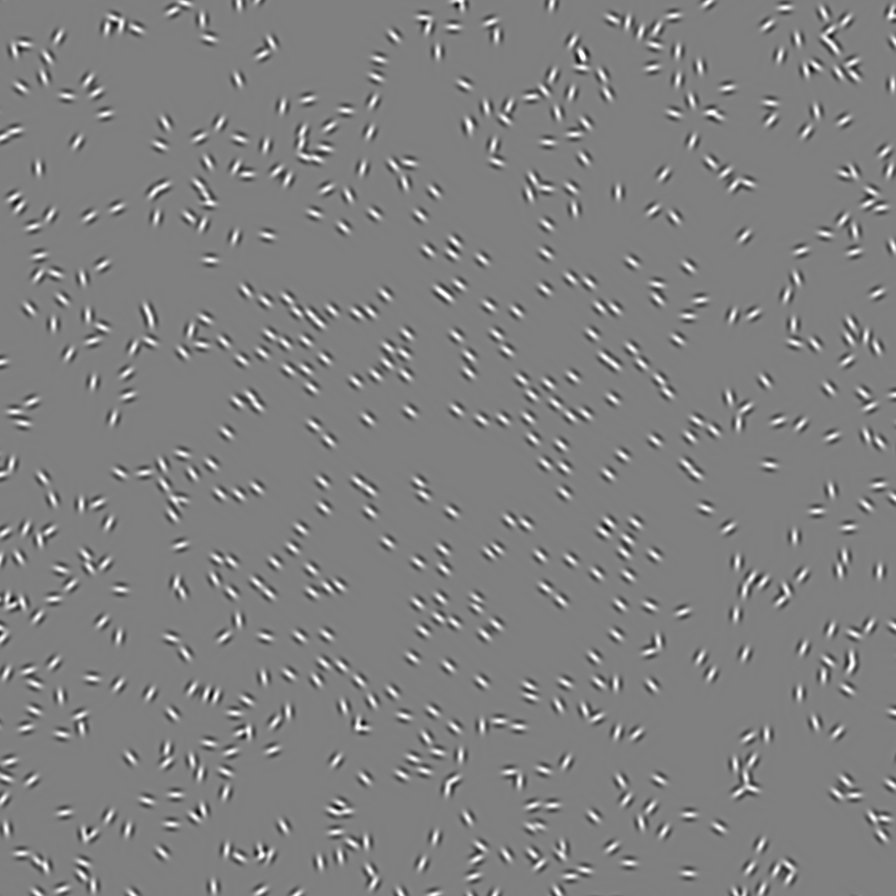
A WebGL 2 fragment shader for this pattern:

```glsl
#version 300 es
precision highp float;
// Scattered Gabor grains on mid grey: aligned inside a central disc, randomly turned outside.

uniform vec2 u_resolution;
out vec4 fragColor;

const float TAU = 6.28319;
const float CELLS = 40.0; // grid cells across the canvas, at most one grain each

vec3 hash3(vec2 p) {
    vec3 q = fract(p.xyx * vec3(0.1031, 0.1030, 0.0973));
    q += dot(q, q.yxz + 33.33);
    return fract((q.xxy + q.yzz) * q.zyx);
}

// Chance that a cell holds a grain: layered sines form loose clumps and gaps.
float grainChance(vec2 p) {
    float waves = sin(31.0 * p.x + 2.0 * sin(17.0 * p.y))
                + sin(37.0 * p.y - 23.0 * p.x + 1.3)
                + sin(53.0 * p.x + 29.0 * p.y + 4.0);
    return 0.41 + 0.11 * waves;
}

// Bar angle: nearly constant in the middle, fully random towards the border.
float grainAngle(vec2 center, float random) {
    float disorder = smoothstep(0.27, 0.34, length(center - 0.5));
    return -0.7 + (random - 0.5) * mix(0.12, 0.5 * TAU, disorder);
}

// A bright bar with two dark flanks under a round Gaussian window.
float gabor(vec2 offset, float angle) {
    float sigma = 0.005;
    float across = dot(offset, vec2(-sin(angle), cos(angle)));
    float window = exp(-dot(offset, offset) / (2.0 * sigma * sigma));
    return window * cos(TAU * across / 0.0133);
}

void main() {
    vec2 uv = gl_FragCoord.xy / u_resolution;
    vec2 home = floor(uv * CELLS);
    float signal = 0.0;

    // Sum the grains of the surrounding cells.
    for (int y = -1; y <= 1; y++) {
        for (int x = -1; x <= 1; x++) {
            vec2 cell = home + vec2(x, y);
            vec3 place = hash3(cell + 7.0);
            vec3 trait = hash3(cell + 191.0);
            vec2 center = (cell + place.xy) / CELLS;
            float present = step(trait.x, grainChance(center));
            signal += present * gabor(uv - center, grainAngle(center, trait.y));
        }
    }

    float grey = clamp(0.5 + 0.5 * signal, 0.0, 1.0);
    fragColor = vec4(vec3(grey), 1.0);
}
```
